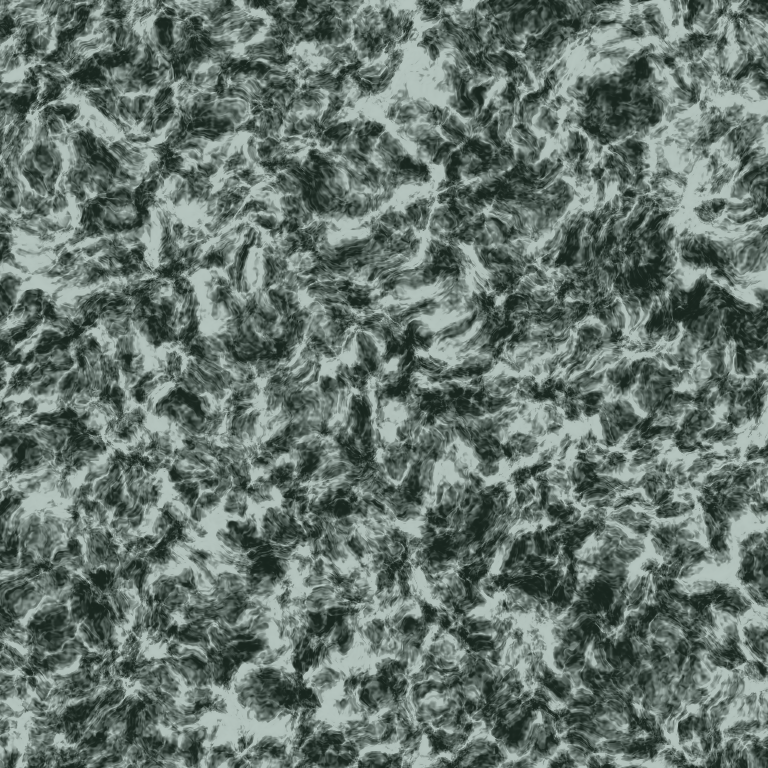
This texture is drawn by a Shadertoy shader. Its source:

```glsl
// Dark green marble: mottled, grainy stone crossed by pale webs of veins.
// Webs are soft Voronoi borders at three sizes on warped coordinates; fbm noise
// adds clouds, mottling and loose threads, and one tone ramp gives the colour.

const vec3 DARK_GREEN = vec3(0.090, 0.140, 0.112);
const vec3 PALE_GREEN = vec3(0.715, 0.775, 0.752);

const float BASE_TONE = 0.14;
const float CLOUD_AMOUNT = 0.50;
const float MOTTLE_AMOUNT = 1.30;
const float GRAIN_AMOUNT = 0.80;
const float THREAD_AMOUNT = 0.34;
const float HAZE_AMOUNT = 0.25;
const vec3 WEB_SCALES = vec3(10.5, 22.0, 46.0);   // cells per canvas
const vec3 WEB_AMOUNTS = vec3(0.62, 0.52, 0.40);
const vec3 THIN_WIDTHS = vec3(0.022, 0.04, 0.07); // in cells
const float WIDE_WIDTH = 0.17;
const float JUNCTION_SOFTNESS = 0.075;
const float BROAD_WARP = 0.085;
const float FINE_WARP = 0.017;

float hash(vec2 p) {
    return fract(sin(dot(p, vec2(127.1, 311.7))) * 43758.5453);
}

vec2 hash2(vec2 p) {
    return vec2(hash(p), hash(p + vec2(41.3, 17.9)));
}

float noise(vec2 p) {
    vec2 i = floor(p), f = fract(p);
    f = f * f * (3.0 - 2.0 * f);
    float low = mix(hash(i), hash(i + vec2(1, 0)), f.x);
    float high = mix(hash(i + vec2(0, 1)), hash(i + vec2(1, 1)), f.x);
    return mix(low, high, f.y);
}

float fbm(vec2 p, int octaves) {
    float sum = 0.0, total = 0.0, weight = 1.0;
    for (int i = 0; i < octaves; i++) {
        sum += weight * noise(p);
        total += weight;
        weight *= 0.56;
        p = mat2(1.6, 1.2, -1.2, 1.6) * p + 13.7;
    }
    return sum / total;
}

vec2 warp(vec2 p, float scale) {
    vec2 q = p * scale;
    return vec2(fbm(q + 3.1, 3), fbm(q + 57.4, 3)) - 0.5;
}

// Distance to the nearest cell border, blended so that junctions flare.
float webDistance(vec2 p) {
    vec2 cell = floor(p), f = fract(p), nearCell = vec2(0), toNear = vec2(8);
    for (int y = -1; y <= 1; y++)
    for (int x = -1; x <= 1; x++) {
        vec2 offset = vec2(x, y);
        vec2 toSeed = offset + hash2(cell + offset) - f;
        if (dot(toSeed, toSeed) < dot(toNear, toNear)) {
            toNear = toSeed;
            nearCell = offset;
        }
    }
    float sum = 1e-9;
    for (int y = -2; y <= 2; y++)
    for (int x = -2; x <= 2; x++) {
        if (x == 0 && y == 0) continue;
        vec2 offset = nearCell + vec2(x, y);
        vec2 toSeed = offset + hash2(cell + offset) - f;
        float border = dot(0.5 * (toNear + toSeed), normalize(toSeed - toNear));
        sum += exp(-border / JUNCTION_SOFTNESS);
    }
    return max(-JUNCTION_SOFTNESS * log(sum), 0.0);
}

// Veins that swell, thin out and vanish along their length, with a pale haze.
float veins(vec2 p, float thinWidth) {
    float d = webDistance(p);
    float swell = noise(p * 1.4 + 7.3);
    float presence = smoothstep(0.24, 0.70, fbm(p * 1.1 + 31.6, 2));
    float core = exp(-d / mix(thinWidth, WIDE_WIDTH, swell * swell));
    return presence * (core + HAZE_AMOUNT * swell * exp(-d / 0.25));
}

void mainImage(out vec4 fragColor, in vec2 fragCoord) {
    vec2 uv = fragCoord / iResolution.y;
    vec2 p = uv + BROAD_WARP * warp(uv, 8.0) + FINE_WARP * warp(uv, 42.0);

    // Stretch the layout gently along the rising diagonal
    vec2 diagonal = vec2(p.x + p.y, p.y - p.x) * 0.7071;
    vec2 stretched = diagonal * vec2(0.84, 1.16);

    // Clouds, mottling and grain
    float cloud = fbm(diagonal * vec2(8.0, 13.0) + 4.2, 4);
    float mottle = fbm(p * 48.0 + 19.0, 4);
    float grain = 0.5 * (noise(uv * 235.0) + noise(diagonal * 410.0)) - 0.5;

    // Webs of three sizes, plus loose hair-thin threads
    float web = 0.0;
    for (int i = 0; i < 3; i++) {
        vec2 q = stretched * WEB_SCALES[i] + 23.7 * float(i + 1);
        web += WEB_AMOUNTS[i] * veins(q, THIN_WIDTHS[i]);
    }
    float thread = exp(-abs(fbm(p * 13.0 + 71.0, 3) - 0.5) / 0.012);
    web += THREAD_AMOUNT * thread * smoothstep(0.3, 0.7, noise(p * 9.0 + 5.0));

    float tone = BASE_TONE + CLOUD_AMOUNT * (cloud - 0.5)
        + MOTTLE_AMOUNT * (mottle - 0.5) + GRAIN_AMOUNT * grain
        + web * (0.45 + 1.1 * mottle);
    tone = 0.5 * (tone + sqrt(tone * tone + 0.012)); // soft floor
    tone = min(tone, 1.0 - 0.25 * exp(-2.0 * tone)); // soft ceiling
    fragColor = vec4(mix(DARK_GREEN, PALE_GREEN, tone), 1.0);
}
```
